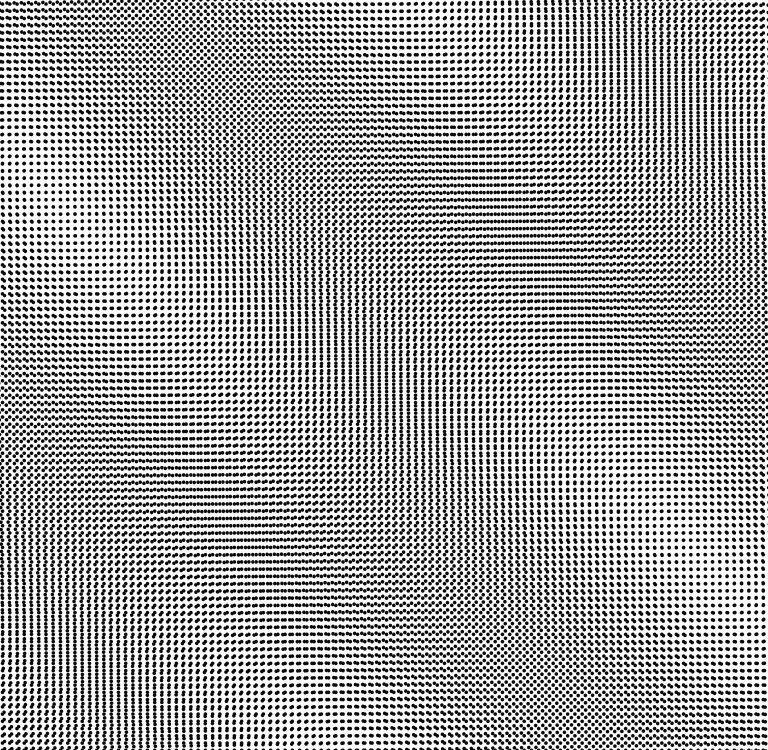
This pattern is drawn by a Shadertoy shader. Its source:

```glsl
#define DOTS_ACROSS 106.0
#define DOT_RADIUS 0.245
#define TURN 0.0162
#define STRETCH 0.0090
#define GRID_PHASE vec2(0.15, 0.30)
#define CENTER_SHIFT vec2(0.02, -0.52)
#define PAPER vec3(0.985)
#define INK vec3(0.035)

// Ink coverage of a unit grid of round dots, with edges one pixel wide
float dotGrid(vec2 cell, float pixel) {
    float edge = length(fract(cell) - 0.5) - DOT_RADIUS;
    return clamp(0.5 - edge / pixel, 0.0, 1.0);
}

void mainImage(out vec4 fragColor, in vec2 fragCoord) {
    // Position in dot spacings, measured from the canvas center
    float pixel = DOTS_ACROSS / iResolution.x;
    vec2 p = (fragCoord - 0.5 * iResolution.xy) * pixel;

    // A slight turn and stretch separates the second grid from the first
    vec2 drift = CENTER_SHIFT + vec2(STRETCH * p.x + TURN * p.y,
                                   -TURN * p.x - STRETCH * p.y);
    vec2 grid = p + GRID_PHASE;

    // Overlapping dots merge into rounds, ovals, rows and columns
    float ink = max(dotGrid(grid, pixel), dotGrid(grid + drift, pixel));
    fragColor = vec4(mix(PAPER, INK, ink), 1.0);
}
```
